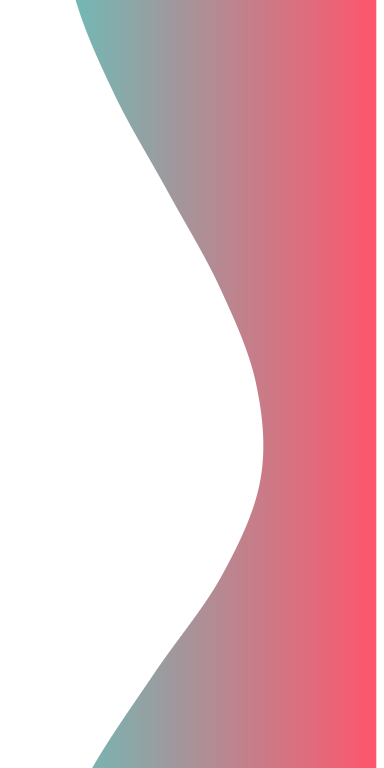
This background is drawn by a Shadertoy shader. Its source:

```glsl
// A white page with a flowing wave on its right side, filled by a gradient.
// The wave border is a Catmull-Rom spline over evenly spaced heights, and
// the fill runs horizontally from teal to coral, ending at a thin margin.

const vec3 PAGE_WHITE = vec3(1.0);
const vec3 TEAL       = vec3(0.45, 0.722, 0.706);
const vec3 CORAL      = vec3(1.0, 0.335, 0.424);

const float GRADIENT_START = 0.198;  // x where the fill is pure teal
const float FILL_RIGHT     = 0.980;  // x where the fill stops

// Border positions from top to bottom; first and last only set end slopes
const int SPANS = 8;
const float BORDER[11] = float[11](
    0.154, 0.197, 0.300, 0.4375, 0.573, 0.667,
    0.678, 0.577, 0.404, 0.240, 0.115);

// Cubic through b and c, with tangents taken from the neighbours
float catmullRom(float a, float b, float c, float d, float t) {
    float linear = c - a;
    float square = 2.0 * a - 5.0 * b + 4.0 * c - d;
    float cubic  = 3.0 * (b - c) + d - a;
    return b + 0.5 * t * (linear + t * (square + t * cubic));
}

// Horizontal border position at a given depth below the top edge
float waveBorder(float depth) {
    float s = clamp(depth, 0.0, 1.0) * float(SPANS);
    int i = min(int(s), SPANS - 1);
    return catmullRom(BORDER[i], BORDER[i + 1], BORDER[i + 2],
                      BORDER[i + 3], s - float(i));
}

void mainImage(out vec4 fragColor, in vec2 fragCoord) {
    vec2 uv = fragCoord / iResolution.xy;
    vec2 pixel = 1.0 / iResolution.xy;
    float depth = 1.0 - uv.y;

    // Wave coverage, softened over one pixel across the sloping border
    float border = waveBorder(depth);
    float rise = 0.5 * (waveBorder(depth + pixel.y) - waveBorder(depth - pixel.y));
    float edgeWidth = length(vec2(pixel.x, rise));
    float wave = clamp((uv.x - border) / edgeWidth + 0.5, 0.0, 1.0);

    // Right margin
    wave *= clamp((FILL_RIGHT - uv.x) / pixel.x + 0.5, 0.0, 1.0);

    // Horizontal gradient
    float blend = (uv.x - GRADIENT_START) / (FILL_RIGHT - GRADIENT_START);
    vec3 fill = mix(TEAL, CORAL, clamp(blend, 0.0, 1.0));

    fragColor = vec4(mix(PAGE_WHITE, fill, wave), 1.0);
}
```
